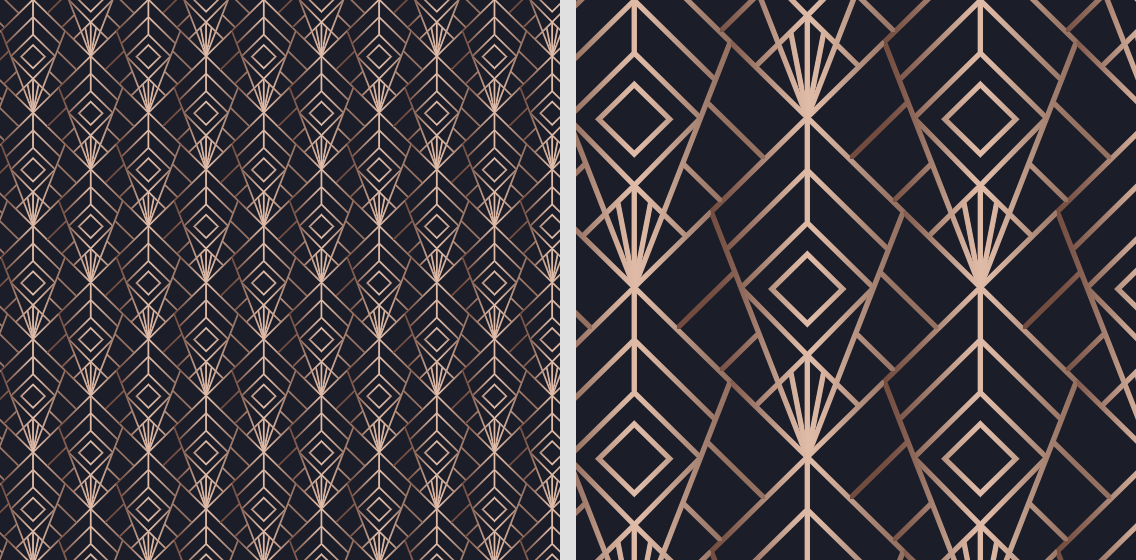
Left, the full canvas; right, a detail of the centre.
This pattern is drawn by a WebGL 2 fragment shader. Its source:

```glsl
#version 300 es
precision highp float;
// Art-deco lattice of kite-shaped fans in rose gold on midnight blue.
// Each column repeats one mirrored motif of line segments; odd columns
// drop by half a repeat, and the metal darkens away from each axis.

#define COLUMN_STEP 0.1030
#define ROW_PERIOD 0.2021
#define FIRST_HUB vec2(0.0590, 0.1925)
#define HALF_WIDTH 0.0155
#define EDGE_SLOPE 0.384
#define INNER_SLOPE 0.19
#define DIAMOND_CENTRE 0.99
#define NIGHT vec3(0.106, 0.114, 0.160)
#define GOLD_LIGHT vec3(0.89, 0.75, 0.67)
#define GOLD_RIGHT vec3(0.58, 0.44, 0.38)
#define GOLD_LEFT vec3(0.45, 0.30, 0.25)

out vec4 fragColor;
uniform vec2 u_resolution;

float segment(vec2 p, vec2 a, vec2 b) {
    vec2 pa = p - a, ba = b - a;
    return length(pa - ba * clamp(dot(pa, ba) / dot(ba, ba), 0.0, 1.0));
}

// Where the ray x = slope * y from the hub meets the chevron x + y = level.
vec2 rayPoint(float level, float slope) {
    return vec2(slope, 1.0) * level / (1.0 + slope);
}

// Part of a chevron between two rays.
float chevron(vec2 p, float level, float fromSlope, float toSlope) {
    return segment(p, rayPoint(level, fromSlope), rayPoint(level, toSlope));
}

// Distance to the motif: hub at the origin, next hub at y = 2.
float motif(vec2 p) {
    p.x = abs(p.x);
    vec2 hub = vec2(0.0);

    // Kite roof and the two chevrons beneath it
    float d = chevron(p, 2.0, 0.0, EDGE_SLOPE);
    d = min(d, chevron(p, 1.69, 0.0, EDGE_SLOPE));
    d = min(d, chevron(p, 1.38, 0.0, EDGE_SLOPE));

    // Lower sides of the large diamond, crossing into outer arms
    d = min(d, segment(p, vec2(0.0, 0.60), rayPoint(1.38, EDGE_SLOPE)));
    d = min(d, chevron(p, 0.60, 0.0, 1.0));

    // Bars between the kite edge and the diagonal
    d = min(d, chevron(p, 1.51, EDGE_SLOPE, 1.0));
    d = min(d, chevron(p, 1.01, EDGE_SLOPE, 1.0));

    // Fan of rays from the hub
    d = min(d, segment(p, hub, rayPoint(2.0, EDGE_SLOPE)));
    d = min(d, segment(p, hub, rayPoint(0.60, INNER_SLOPE)));
    d = min(d, segment(p, hub, rayPoint(0.89, 1.0)));

    // Stem, broken by the large diamond
    d = min(d, segment(p, hub, vec2(0.0, 0.60)));
    d = min(d, segment(p, vec2(0.0, 1.38), vec2(0.0, 2.0)));

    // Small diamond
    float ring = abs(p.x + abs(p.y - DIAMOND_CENTRE) - 0.205) * 0.7071;
    return min(d, ring);
}

// Metal tone, darker toward the left corner than the right one.
vec3 metal(float x) {
    float fade = smoothstep(-0.08, 0.60, abs(x));
    return mix(GOLD_LIGHT, x < 0.0 ? GOLD_LEFT : GOLD_RIGHT, fade);
}

void main() {
    vec2 uv = gl_FragCoord.xy / u_resolution.y;
    vec2 unit = vec2(COLUMN_STEP, 0.5 * ROW_PERIOD);
    vec2 grid = (uv - FIRST_HUB) / unit;
    float nearestColumn = floor(grid.x + 0.5);

    // Nearest line among this column and its neighbours
    float nearest = 10.0;
    float lineX = 0.0;
    for (int i = -1; i <= 1; i++) {
        float column = nearestColumn + float(i);
        float drop = mod(column, 2.0);
        vec2 local = vec2(grid.x - column, mod(grid.y - drop, 2.0));
        float d = motif(local);
        if (d < nearest) {
            nearest = d;
            lineX = local.x;
        }
    }

    float pixel = 1.0 / (u_resolution.y * unit.y);
    float coverage = 1.0 - smoothstep(-0.6 * pixel, 0.6 * pixel, nearest - HALF_WIDTH);
    fragColor = vec4(mix(NIGHT, metal(lineX), coverage), 1.0);
}
```
